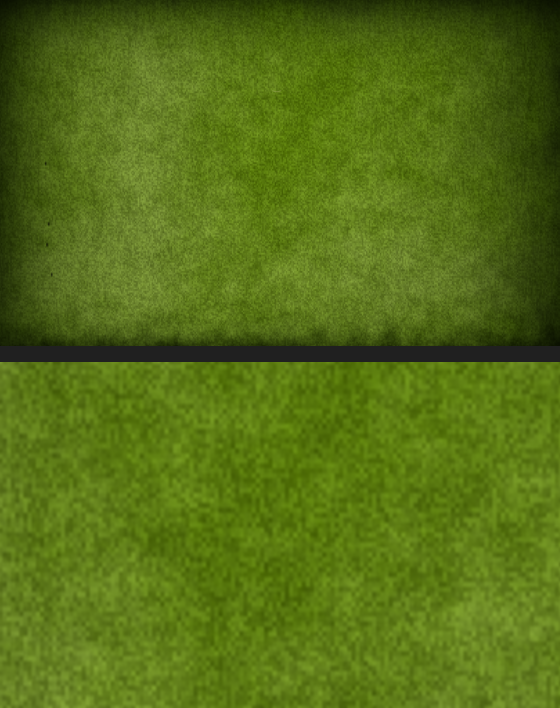
Top: the whole. Bottom: its middle third, enlarged.
Write a Shadertoy shader that draws this texture.

```glsl
float hash(vec2 p) {
    vec3 q = fract(vec3(p.xyx) * 0.1031);
    q += dot(q, q.yzx + 33.33);
    return fract((q.x + q.y) * q.z);
}

float noise(vec2 p) {
    vec2 i = floor(p), f = fract(p);
    f = f * f * (3.0 - 2.0 * f);
    return mix(mix(hash(i), hash(i + vec2(1, 0)), f.x),
               mix(hash(i + vec2(0, 1)), hash(i + vec2(1, 1)), f.x), f.y);
}

float fbm(vec2 p) {
    float sum = 0.0, amp = 0.5;
    for (int i = 0; i < 5; i++) {
        sum += amp * noise(p);
        p = mat2(1.6, 1.2, -1.2, 1.6) * p + 17.3;
        amp *= 0.58;
    }
    return sum / 1.11;
}

// Soft round patch, 1 at its centre
float patchAt(vec2 uv, vec2 centre, vec2 radius) {
    vec2 d = (uv - centre) / radius;
    return exp(-dot(d, d));
}

void mainImage(out vec4 fragColor, in vec2 fragCoord) {
    vec2 uv = fragCoord / iResolution.xy;
    vec2 p = fragCoord / iResolution.y;
    float blur = 1.0 / iResolution.y;

    // Worn, paler areas over saturated felt
    float cloud = fbm(p * 5.0 + 3.0) - 0.5;
    float mottle = fbm(p * 24.0 + 40.0) - 0.5;
    float wear = 0.25 + 0.6 * patchAt(uv, vec2(0.27, 0.72), vec2(0.16, 0.3))
               + 0.75 * patchAt(uv, vec2(0.2, 0.25), vec2(0.2, 0.22))
               + 0.6 * patchAt(uv, vec2(0.72, 0.2), vec2(0.24, 0.2))
               - 0.25 * patchAt(uv, vec2(0.52, 0.58), vec2(0.15, 0.3));
    wear = clamp(wear + 0.9 * cloud + 0.7 * mottle, 0.0, 1.0);
    vec3 color = mix(vec3(0.345, 0.475, 0.04), vec3(0.44, 0.535, 0.19), wear);

    // Burnt edges with a ragged falloff
    vec2 rim = uv + 0.05 * vec2(cloud, mottle);
    float burn = 1.1 * exp(-rim.x / 0.07) + 1.2 * exp((rim.x - 1.0) / 0.09)
               + 1.0 * exp((rim.y - 1.0) / 0.07) + 0.8 * exp(-rim.y / 0.04);
    burn *= 1.0 + 0.8 * cloud;
    color *= exp(-burn * vec3(1.0, 0.92, 1.35));

    // Fine pile, short fibres and vertical weave
    float grain = noise(p * vec2(250.0, 210.0)) - 0.5;
    float fibre = noise(mat2(0.8, 0.6, -0.6, 0.8) * p * vec2(110.0, 170.0)) - 0.5;
    float weave = noise(p * vec2(190.0, 22.0)) - 0.5;
    float pile = 0.22 * grain + 0.12 * fibre + (0.06 + 0.12 * min(burn, 1.0)) * weave;
    color *= 1.0 + pile + 0.22 * mottle + 0.12 * cloud;
    color += vec3(0.03, 0.03, 0.05) * grain * exp(-burn);

    // Few dark flecks near the left side
    for (int i = 0; i < 4; i++) {
        float id = float(i);
        vec2 spot = vec2(0.13 + 0.04 * hash(vec2(id, 5.0)), 0.03 + 0.5 * hash(vec2(id, 9.0)));
        float d = length((p - spot) * vec2(1.0, 0.5)) - 0.002;
        color *= 1.0 - 0.75 * (1.0 - smoothstep(-blur, blur, d));
    }

    // One pale curved thread
    vec2 t = p - vec2(0.8, 0.735);
    float thread = length(vec2(max(abs(t.x) - 0.011, 0.0), t.y - 20.0 * t.x * t.x)) - 0.001;
    color = mix(color, vec3(0.6, 0.64, 0.34), 0.7 * (1.0 - smoothstep(-blur, blur, thread)));

    fragColor = vec4(clamp(color, 0.0, 1.0), 1.0);
}
```
